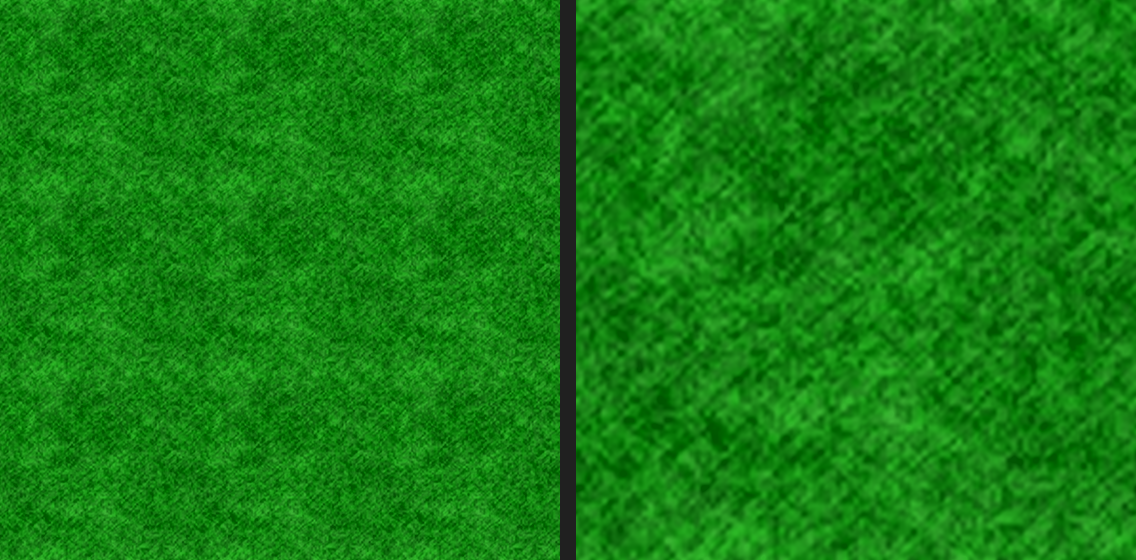
Left: the whole. Right: its middle third, enlarged.
Write a three.js fragment shader that draws this texture.

```glsl
// Dense green turf: fine crossing blades over soft mottled patches, tiling seamlessly.
#define REPEATS 3.0
#define PATCH_CONTRAST 0.95
#define GRAIN_CONTRAST 1.0
#define MEAN_TONE 0.40
#define BLADE_BEND 0.008
#define TINT_AMOUNT 0.06
#define DARK_GREEN vec3(0.02, 0.41, 0.02)
#define LIGHT_GREEN vec3(0.16, 0.64, 0.14)

varying vec2 vUv;

float hash(vec2 cell, float seed) {
  vec3 p = fract(vec3(cell.xyx + seed * 17.3) * vec3(0.1031, 0.1030, 0.0973));
  p += dot(p, p.yzx + 33.33);
  return fract((p.x + p.y) * p.z);
}

// Value noise centred on zero; it repeats each time uv grows by one.
float wrapNoise(vec2 uv, vec2 cells, float seed) {
  vec2 p = uv * cells;
  vec2 f = fract(p);
  vec2 low = floor(mod(floor(p) + 0.5, cells));
  vec2 high = floor(mod(floor(p) + 1.5, cells));
  vec2 w = f * f * (3.0 - 2.0 * f);
  float bottom = mix(hash(low, seed), hash(vec2(high.x, low.y), seed), w.x);
  float top = mix(hash(vec2(low.x, high.y), seed), hash(high, seed), w.x);
  return mix(bottom, top, w.y) - 0.5;
}

// Broad, slightly flattened light and dark areas.
float patches(vec2 uv) {
  return 0.45 * wrapNoise(uv, vec2(5.0, 7.0), 1.0)
       + 0.38 * wrapNoise(uv, vec2(11.0, 15.0), 2.0)
       + 0.28 * wrapNoise(uv, vec2(25.0, 28.0), 3.0);
}

// Whole-number shears lean the blades both ways and still wrap.
float grain(vec2 uv) {
  vec2 bend = vec2(wrapNoise(uv, vec2(15.0), 4.0), wrapNoise(uv, vec2(15.0), 5.0));
  vec2 p = uv + BLADE_BEND * bend;
  float rising = wrapNoise(vec2(p.x - p.y, p.y), vec2(70.0, 38.0), 6.0);
  float falling = wrapNoise(vec2(p.x + p.y, p.y), vec2(66.0, 40.0), 7.0);
  float specks = wrapNoise(p, vec2(98.0, 84.0), 8.0);
  return 0.75 * rising + 0.5 * falling + 0.9 * specks;
}

void main() {
  vec2 uv = vUv * REPEATS;
  float tone = MEAN_TONE + PATCH_CONTRAST * patches(uv) + GRAIN_CONTRAST * grain(uv);
  vec3 color = mix(DARK_GREEN, LIGHT_GREEN, clamp(tone, -0.3, 1.3));

  // Slight shifts between pure and greyer green
  float tint = wrapNoise(uv, vec2(60.0), 9.0) + 0.5 * wrapNoise(uv, vec2(9.0), 10.0);
  color += TINT_AMOUNT * tint * vec3(1.0, -0.3, 0.9);
  gl_FragColor = vec4(clamp(color, 0.0, 1.0), 1.0);
}
```
